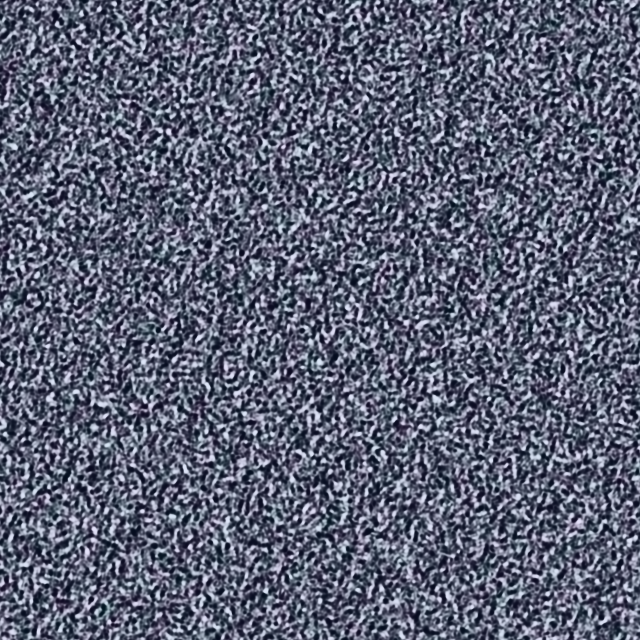
A WebGL 2 fragment shader for this texture:

```glsl
#version 300 es
precision highp float;
// Dense, soft-edged speckle of short leaning grains in cool blue grey.
// Scattered wavelets with random turn and phase are summed at several sizes;
// the sum is spread over a tone ramp and tinted with a faint mottle.

#define GRAIN_FREQ 68.0      // main grains across the canvas
#define FINE_FREQ 118.0      // small breaks and thin gaps
#define CLUMP_FREQ 36.0      // grains gathering into clumps
#define BROAD_FREQ 14.0      // slow drift of brightness
#define LAYER_WEIGHTS vec4(1.0, 0.4, 0.32, 0.2)
#define LEAN -0.35           // direction across the grains, in radians
#define LEAN_BIAS 0.45       // 0 = no preferred direction, 1 = strong
#define WAVELETS 3           // wavelets per cell
#define CONTRAST 1.5         // 1.7 gives an even share of all ranks
#define MOTTLE_FREQ 18.0     // patches of hue
#define MOTTLE 0.009
#define TINT vec3(-0.02, 0.0, 0.078)

uniform vec2 u_resolution;
out vec4 fragColor;

const float TAU = 6.28318;

// Four random values in 0..1 from four integers
vec4 hash4(uvec4 v) {
    v = v * 1664525u + 1013904223u;
    for (int i = 0; i < 2; i++) {
        v.x += v.y * v.w;
        v.y += v.z * v.x;
        v.z += v.x * v.y;
        v.w += v.y * v.z;
        v ^= v >> 16u;
    }
    return vec4(v >> 8u) * exp2(-24.0);
}

// Cellular wavelet noise with mean 0 and deviation close to 1
float grainNoise(vec2 p, uint layer) {
    ivec2 home = ivec2(floor(p));
    float sum = 0.0;
    for (int y = -1; y <= 1; y++)
    for (int x = -1; x <= 1; x++)
    for (int k = 0; k < WAVELETS; k++) {
        ivec2 cell = home + ivec2(x, y);
        vec4 rnd = hash4(uvec4(uvec2(cell), uint(k), layer));
        vec2 d = p - vec2(cell) - rnd.xy;
        float fade = max(0.0, 1.0 - dot(d, d));

        // Turns gather around the lean direction
        float s = 2.0 * rnd.z - 1.0;
        float turn = LEAN + 0.25 * TAU * s * mix(1.0, abs(s), LEAN_BIAS);
        float across = dot(d, vec2(cos(turn), sin(turn)));
        sum += fade * fade * fade * cos(TAU * (across + rnd.w));
    }
    // Each wavelet has a mean energy of pi / 14
    return sum / sqrt(float(WAVELETS) * TAU / 28.0);
}

// Tone by rank: even through the darks, steeper toward the lights
float toneRamp(float rank) {
    float r2 = rank * rank;
    return 0.04 + 0.58 * rank + 0.28 * r2 * r2;
}

void main() {
    vec2 uv = gl_FragCoord.xy / u_resolution.y;

    // Layered grains
    vec4 layers = vec4(grainNoise(uv * GRAIN_FREQ, 1u),
                       grainNoise(uv * FINE_FREQ, 2u),
                       grainNoise(uv * CLUMP_FREQ, 3u),
                       grainNoise(uv * BROAD_FREQ, 4u));
    float height = dot(layers, LAYER_WEIGHTS) / length(LAYER_WEIGHTS);

    // Logistic curve turns the bell-shaped sum into a rank
    float rank = 1.0 / (1.0 + exp(-CONTRAST * height));
    vec3 color = toneRamp(rank) + TINT;

    // Faint shift between violet and teal
    float hue = grainNoise(uv * MOTTLE_FREQ, 5u);
    color += MOTTLE * hue * vec3(1.0, -0.5, 0.3);

    fragColor = vec4(clamp(color, 0.0, 1.0), 1.0);
}
```
